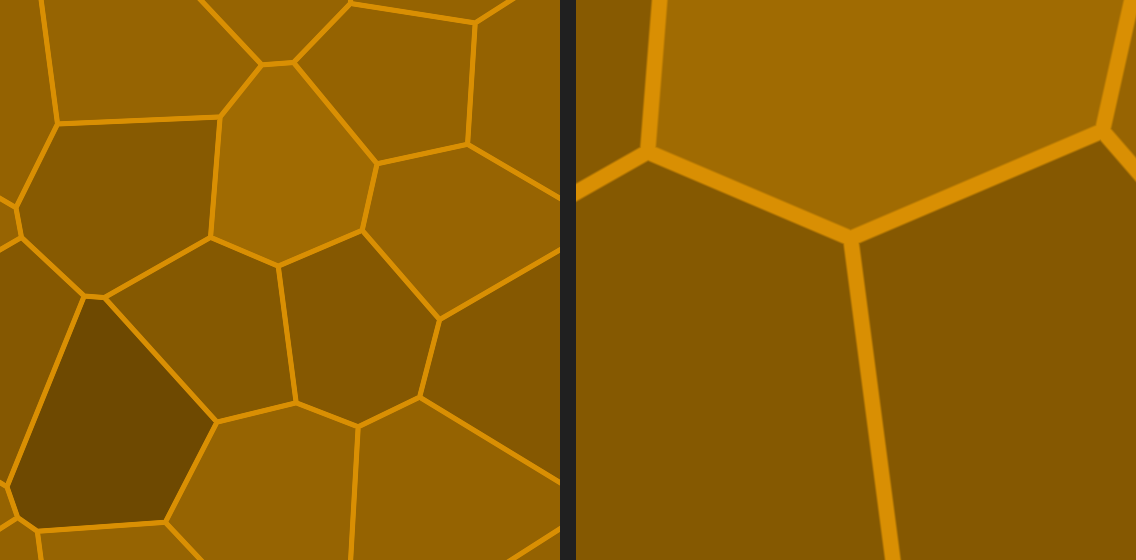
Left, the full canvas; right, a detail of the centre.
Give the GLSL for this pattern, as a three.js fragment shader.

```glsl
// Amber leaded panes: a wrapping Voronoi diagram of twelve staggered sites.
// Each pane is one flat brown; bright straight bars of even width follow
// the exact distance to the bisector between neighbouring sites.
varying vec2 vUv;

const int SITES = 12;

// Sine-free hash giving two values from 0 to 1
vec2 hash22(vec2 p) {
  vec3 q = fract(p.xyx * vec3(0.1031, 0.1030, 0.0973));
  q += dot(q, q.yzx + 33.33);
  return fract((q.xx + q.yz) * q.zy);
}

// Offset from uv to the closest wrapped copy of a site; 3 columns, 4 rows
vec2 toSite(float id, vec2 uv) {
  float row = floor((id + 0.5) / 3.0);
  float column = id - 3.0 * row;
  // Half-step stagger slants the cross bars, column drop leans the uprights
  vec2 shift = vec2(0.5 * mod(row, 2.0), 0.2 * (1.0 - column));
  vec2 jitter = 0.6 * (hash22(vec2(column, row) + 17.0) - 0.5);
  vec2 site = (vec2(column, row) + 0.5 + shift + jitter) / vec2(3.0, 4.0);
  return fract(site - uv + 0.5) - 0.5;
}

// Brightness of a pane: one dark, a band of four medium, one light, six warm
float paneTone(float id) {
  float tone = 0.585;
  if (id < 0.5) tone = 0.435;
  else if (id > 2.5 && id < 6.5) tone = 0.528;
  else if (id > 6.5 && id < 7.5) tone = 0.625;
  return tone + 0.014 * (hash22(vec2(id, 41.0)).x - 0.5);
}

void main() {
  // Nearest site
  float nearestId = 0.0;
  vec2 nearest = vec2(1.0);
  for (int i = 0; i < SITES; i++) {
    vec2 offset = toSite(float(i), vUv);
    if (dot(offset, offset) < dot(nearest, nearest)) {
      nearest = offset;
      nearestId = float(i);
    }
  }

  // Distance to the closest pane edge
  float edge = 1.0;
  for (int i = 0; i < SITES; i++) {
    if (abs(float(i) - nearestId) < 0.5) continue;
    vec2 other = toSite(float(i), vUv);
    edge = min(edge, dot(0.5 * (nearest + other), normalize(other - nearest)));
  }

  // Flat panes under smooth-edged bars
  vec3 pane = paneTone(nearestId) * vec3(1.0, 0.665, 0.01);
  vec3 bar = vec3(0.85, 0.56, 0.01);
  float barMask = 1.0 - smoothstep(0.0037, 0.0056, edge);
  gl_FragColor = vec4(mix(pane, bar, barMask), 1.0);
}
```
